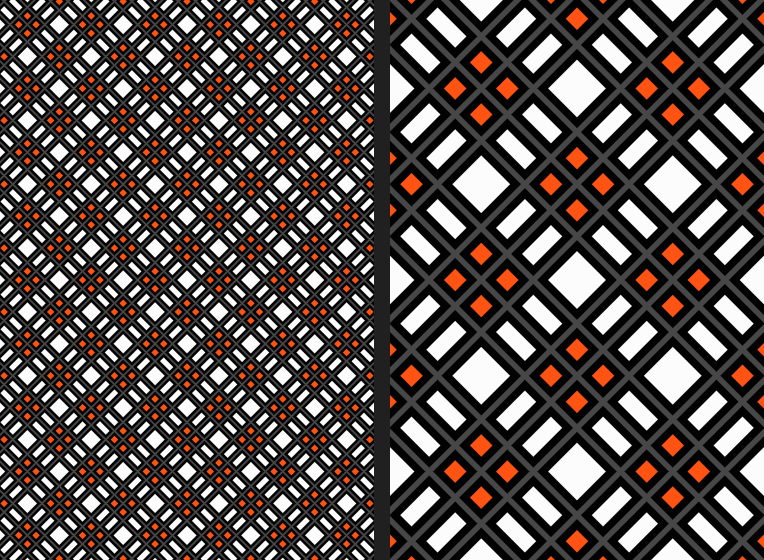
Left: the whole. Right: its middle third, enlarged.
This pattern is drawn by a WebGL 1 fragment shader. Its source:

```glsl
precision highp float;
// Diagonal lattice of white squares, white bars and orange diamonds on black with grey lines.

uniform vec2 u_resolution;

const float PERIOD = 0.114;          // horizontal repeat, in canvas heights
const float WIDE_HALF = 0.151;       // half width of the wide band
const float NARROW_CENTER = 0.364;   // narrow band, measured from the wide band
const float NARROW_HALF = 0.059;
const float GAP_CENTER = 0.228;      // line between wide and narrow bands
const float LINE_HALF = 0.0205;

const vec3 BLACK = vec3(0.008);
const vec3 GREY = vec3(0.28);
const vec3 WHITE = vec3(0.99);
const vec3 ORANGE = vec3(1.0, 0.325, 0.075);

// Smoothed coverage of a band around center; pixel is one pixel in band units.
float band(float x, float center, float halfWidth, float pixel) {
  return clamp((halfWidth - abs(x - center)) / pixel + 0.5, 0.0, 1.0);
}

// Distance to the nearest repeat center, from 0 to 0.5.
vec2 mirrorRepeat(vec2 p) {
  return abs(fract(p + 0.5) - 0.5);
}

// Grey lines run through the middle of every gap.
float gapLine(float x, float pixel) {
  return max(band(x, GAP_CENTER, LINE_HALF, pixel),
             band(x, 0.5, LINE_HALF, pixel));
}

vec3 latticeColor(vec2 cell, float pixel) {
  vec2 wide = vec2(band(cell.x, 0.0, WIDE_HALF, pixel),
                   band(cell.y, 0.0, WIDE_HALF, pixel));
  vec2 narrow = vec2(band(cell.x, NARROW_CENTER, NARROW_HALF, pixel),
                     band(cell.y, NARROW_CENTER, NARROW_HALF, pixel));

  // Large squares and the bars beside them
  float white = wide.x * wide.y + wide.x * narrow.y + narrow.x * wide.y;
  // Small diamonds in groups of four
  float orange = narrow.x * narrow.y;
  float line = max(gapLine(cell.x, pixel), gapLine(cell.y, pixel));

  vec3 color = mix(BLACK, GREY, line);
  color = mix(color, WHITE, white);
  return mix(color, ORANGE, orange);
}

void main() {
  vec2 p = (gl_FragCoord.xy - 0.5 * u_resolution) / u_resolution.y;
  vec2 diagonal = vec2(p.x + p.y, p.x - p.y) / PERIOD;
  float pixel = sqrt(2.0) / (u_resolution.y * PERIOD);
  gl_FragColor = vec4(latticeColor(mirrorRepeat(diagonal), pixel), 1.0);
}
```
